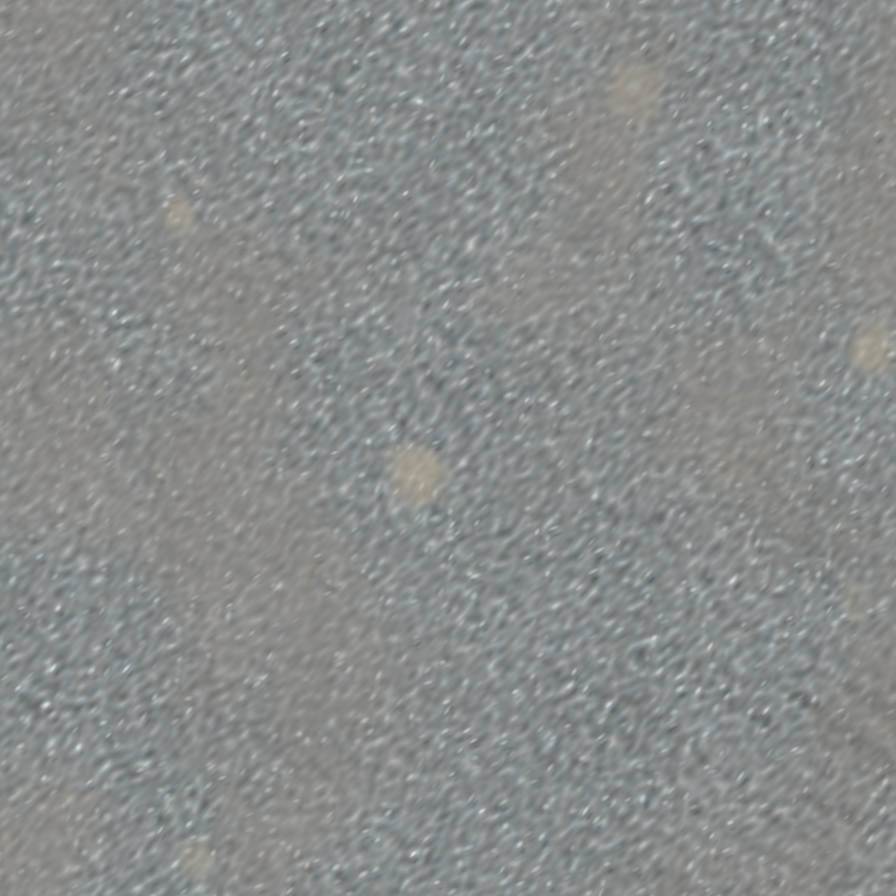
Give the GLSL for this texture, as a three.js fragment shader.

```glsl
varying vec2 vUv;

const vec3 COOL_STONE = vec3(0.520, 0.543, 0.546);
const vec3 WARM_STONE = vec3(0.548, 0.543, 0.526);
const vec3 TAN_SPOT = vec3(0.675, 0.640, 0.565);
const vec3 GLINT_TINT = vec3(0.97, 1.0, 1.0);
const float GRAIN_ANGLE = 0.70;
const float GRAIN_SPREAD = 0.16;
const vec2 GRAIN_FREQ = vec2(54.0, 108.0);
const float GRAIN_CONTRAST = 0.135;
const vec2 GLINT_CELLS = vec2(45.0, 75.0);
const vec2 GLINT_SIZE = vec2(0.0085, 0.0042);
const float GLINT_SHARE = 0.5;
const float GLINT_LIGHT = 0.21;
const float GLINT_SHADOW = 0.35;
const vec2 SHADOW_SHIFT = vec2(-0.004, 0.007);
const float STREAK_ANGLE = -0.5;
const vec2 STREAK_FREQ = vec2(7.0, 48.0);
const float STREAK_DEPTH = 0.09;
const int SPOT_COUNT = 6;

vec2 hash2(vec2 p) {
  vec3 q = fract(vec3(p.xyx) * vec3(0.1031, 0.1030, 0.0973));
  q += dot(q, q.yzx + 33.33);
  return fract((q.xx + q.yz) * q.zy);
}

vec2 turn(vec2 p, float angle) {
  float c = cos(angle), s = sin(angle);
  return vec2(c * p.x + s * p.y, c * p.y - s * p.x);
}

float corner(vec2 cell, vec2 f, vec2 o) {
  return dot(hash2(cell + o) * 2.0 - 1.0, f - o);
}

// Gradient noise, centred on zero
float noise(vec2 p) {
  vec2 i = floor(p), f = fract(p);
  vec2 w = f * f * f * (f * (f * 6.0 - 15.0) + 10.0);
  float low = mix(corner(i, f, vec2(0.0)), corner(i, f, vec2(1.0, 0.0)), w.x);
  float high = mix(corner(i, f, vec2(0.0, 1.0)), corner(i, f, vec2(1.0)), w.x);
  return mix(low, high, w.y);
}

float fbm(vec2 p) {
  float sum = 0.0, gain = 1.0;
  for (int k = 0; k < 4; k++) {
    sum += gain * noise(p);
    p = turn(p, 0.6) * 2.03 + 17.3;
    gain *= 0.55;
  }
  return sum;
}

// Two crossed layers of slanted grain
float grain(vec2 p) {
  float a = noise(turn(p, GRAIN_ANGLE - GRAIN_SPREAD) * GRAIN_FREQ + 211.0);
  float b = noise(turn(p, GRAIN_ANGLE + GRAIN_SPREAD) * GRAIN_FREQ * 1.17 + 377.0);
  return a + b;
}

// Scattered bright slivers, one candidate per slanted cell
float glints(vec2 p) {
  vec2 q = turn(p, GRAIN_ANGLE) * GLINT_CELLS + 150.0;
  vec2 home = floor(q);
  float light = 0.0;
  for (int y = -1; y <= 1; y++) {
    for (int x = -1; x <= 1; x++) {
      vec2 cell = home + vec2(float(x), float(y));
      vec2 place = hash2(cell), kind = hash2(cell + 419.0);
      vec2 d = (q - cell - 0.15 - 0.7 * place) / GLINT_CELLS;
      d = turn(d, (kind.y - 0.5) * 0.7) / (GLINT_SIZE * (0.65 + 0.45 * place.yx));
      float power = max(0.0, 1.0 - kind.x / GLINT_SHARE);
      light = max(light, power * smoothstep(1.0, 0.1, length(d)));
    }
  }
  return light;
}

// Soft ragged tan stains
float spots(vec2 p) {
  float cover = 0.0;
  float ragged = 0.35 * fbm(p * 22.0 + 61.0);
  for (int k = 0; k < SPOT_COUNT; k++) {
    float id = float(k);
    vec2 kind = hash2(vec2(id * 7.0 + 3.0, 29.0));
    vec2 centre = fract(vec2(0.20, 0.76) + id * vec2(0.755, 0.570));
    vec2 d = (p - centre) / (mix(0.022, 0.044, kind.x) * vec2(0.9, 1.15));
    float edge = smoothstep(1.1, 0.35, length(d) + ragged);
    cover = max(cover, edge * mix(0.3, 0.8, kind.y));
  }
  return cover;
}

void main() {
  vec2 p = vUv + 0.004 * vec2(noise(vUv * 13.0), noise(vUv * 13.0 + 90.0));

  // Broad warm patches with weaker grain
  float patchy = fbm(vUv * 3.1 + 5.7) + 0.5 * abs(vUv.x + 0.25 * vUv.y - 0.55) - 0.1;
  float warm = smoothstep(-0.12, 0.5, patchy);
  vec3 color = mix(COOL_STONE, WARM_STONE, warm);
  color += 0.028 * fbm(vUv * 8.0 + 40.0);

  // Brushed dark streaks toward the lower right
  float corner = smoothstep(0.5, 0.1, distance(vUv, vec2(0.95, 0.22)));
  float streak = noise(turn(p + 0.02 * noise(vUv * 6.0), STREAK_ANGLE) * STREAK_FREQ + 80.0);
  color -= STREAK_DEPTH * corner * max(streak, 0.0);

  float stain = spots(vUv);
  color = mix(color, TAN_SPOT, stain);

  // Grain, glints and their small shadows
  float strength = mix(1.0, 0.5, warm) * (1.0 - 0.75 * stain);
  float g = grain(p);
  float relief = GRAIN_CONTRAST * (g + 0.8 * max(g, 0.0) * g);
  float glow = GLINT_LIGHT * glints(p);
  float shade = GLINT_SHADOW * GLINT_LIGHT * glints(p + SHADOW_SHIFT);
  color += strength * (relief + glow - shade) * GLINT_TINT;
  color += 0.025 * noise(vUv * 60.0 + 130.0) * vec3(1.0, 0.0, -0.7);

  gl_FragColor = vec4(clamp(color, 0.0, 1.0), 1.0);
}
```
